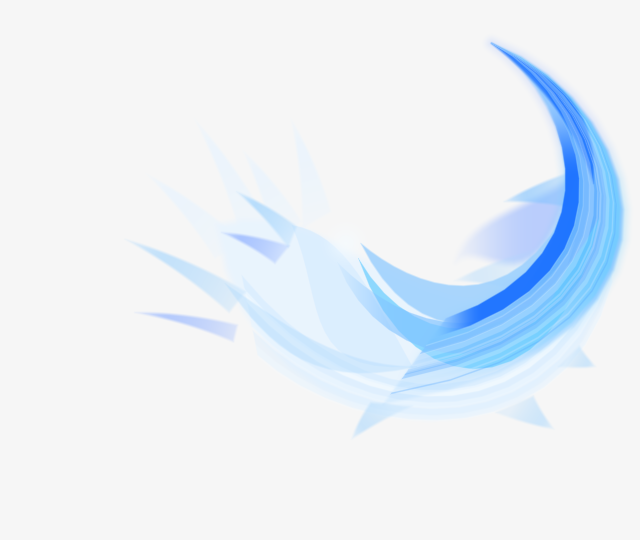
Give the GLSL for this background, as a Shadertoy shader.

```glsl
const vec2 SCENE = vec2(7.68, 6.48);  // canvas extent in scene units
const int STEPS = 15;  // segments per curve
const float STREAKS = 11.0;
const float VEILS = 6.0;
const float GLOW = 0.14;
const float BEND = -0.04;
const float SPIKE_BLUR = 0.025;

const vec3 PAPER = vec3(0.965);
const vec3 WHITE = vec3(0.96, 0.985, 1);
const vec3 MIST = vec3(0.91, 0.955, 0.995);
const vec3 ICE = vec3(0.83, 0.92, 1);
const vec3 SKY = vec3(0.68, 0.85, 0.99);
const vec3 AZURE = vec3(0.5, 0.76, 1);
const vec3 BLUE = vec3(0.31, 0.64, 1);
const vec3 DEEP = vec3(0.05, 0.4, 1);
const vec3 PERI = vec3(0.6, 0.72, 1);
const vec3 CYAN = vec3(0.4, 0.8, 1);

// Cubic curves: start, two controls, end
const mat4x2 INNER = mat4x2(5.9, 0.52, 6.9, 1.2, 7.45, 3.1, 5.35, 3.82);
const mat4x2 OUTER = mat4x2(5.9, 0.52, 7.75, 1.2, 8.7, 4.2, 4.6, 4.85);
const mat4x2 VEIL_TOP = mat4x2(2.9, 3.3, 4.2, 4.9, 6.2, 5.3, 7.3, 3.0);
const mat4x2 VEIL_LOW = mat4x2(3.1, 4.3, 4.2, 5.3, 6.8, 5.6, 7.35, 3.4);

float hash(float n) {
  n = fract(n * 0.1031);
  n *= n + 33.33;
  return fract(n * (n + n));
}

vec2 curvePoint(mat4x2 c, float t) {
  float s = 1.0 - t;
  return c * vec4(s * s * s, 3.0 * s * s * t, 3.0 * s * t * t, t * t * t);
}

// Signed distance to the area between two curves
float area(vec2 p, mat4x2 a, mat4x2 b) {
  float d = 1e3, side = 1.0;
  vec2 prev = b[0];
  for (int i = 0; i < 2 * STEPS + 2; i++) {
    vec2 q;
    if (i <= STEPS) q = curvePoint(a, float(i) / float(STEPS));
    else q = curvePoint(b, float(2 * STEPS + 1 - i) / float(STEPS));
    vec2 e = prev - q, w = p - q;
    vec2 r = w - e * clamp(dot(w, e) / max(dot(e, e), 1e-8), 0.0, 1.0);
    d = min(d, dot(r, r));
    bvec3 c = bvec3(p.y >= q.y, p.y < prev.y, e.x * w.y > e.y * w.x);
    if (all(c) || all(not(c))) side = -side;
    prev = q;
  }
  return side * sqrt(d);
}

mat4x2 blend(mat4x2 a, mat4x2 b, float w) { return a * (1.0 - w) + b * w; }

float ribbon(vec2 p, float w0, float w1) {
  return area(p, blend(INNER, OUTER, w0), blend(INNER, OUTER, w1));
}

// Lens between two end points, with a pair of controls per edge
float lens(vec2 p, vec4 ends, vec4 u, vec4 v) {
  return area(p, mat4x2(ends.xy, u, ends.zw), mat4x2(ends.xy, v, ends.zw));
}

void paint(inout vec3 col, float d, vec3 tint, float alpha, float blur) {
  blur = max(blur, 0.8 * SCENE.x / iResolution.x);
  col = mix(col, tint, alpha * smoothstep(blur, -blur, d));
}

// Bent spike that fades towards its base
void spike(inout vec3 col, vec2 p, vec2 tip, vec4 base, vec3 tint, float alpha) {
  vec2 axis = 0.5 * (base.xy + base.zw) - tip;
  vec2 push = BEND * vec2(-axis.y, axis.x);
  vec4 ends = vec4(tip, tip), shift = vec4(push, push);
  vec4 m = mix(ends, base, 0.33) + shift, n = mix(ends, base, 0.67) + shift;
  float d = area(p, mat4x2(tip, m.xy, n.xy, base.xy), mat4x2(tip, m.zw, n.zw, base.zw));
  float t = clamp(dot(p - tip, axis) / dot(axis, axis), 0.0, 1.0);
  paint(col, d, tint, alpha * smoothstep(-0.2, 0.35, t) * (1.0 - 0.6 * t * t), SPIKE_BLUR);
}

void mainImage(out vec4 fragColor, in vec2 fragCoord) {
  vec2 uv = fragCoord / iResolution.xy;
  vec2 p = vec2(uv.x, 1.0 - uv.y) * SCENE;  // y runs downwards
  vec3 col = PAPER;

  // Faint upper spikes
  for (float i = 0.0; i < 4.0; i++) {
    vec2 tip = vec2(1.75 + 0.58 * i, mod(i, 2.0) > 0.5 ? 1.42 : 2.08 - 0.14 * i);
    vec2 base = vec2(2.75 + 0.35 * i, 3.0 - 0.12 * i);
    spike(col, p, tip, vec4(base + vec2(0.17, -0.1), base - vec2(0.17, -0.1)), MIST, 0.8);
  }

  // Pale body and veils
  paint(col, lens(p, vec4(2.6, 2.7, 7.3, 3.2), vec4(4.2, 2.2, 5, 4.6), vec4(2.9, 5.5, 6.9, 5.9)), MIST, 0.9, 0.07);
  for (float i = 0.0; i < VEILS; i++) {
    float w = i / VEILS, w1 = w + 0.12 + 0.2 * hash(i + 3.0);
    float d = area(p, blend(VEIL_TOP, VEIL_LOW, w), blend(VEIL_TOP, VEIL_LOW, w1));
    paint(col, d, mod(i, 2.0) < 0.5 ? ICE : WHITE, 0.6 - 0.4 * w, 0.012);
  }
  paint(col, lens(p, vec4(3.5, 2.7, 4.95, 4.4), vec4(4.1, 2.8, 4.4, 3.4), vec4(3.9, 3.6, 3.6, 4.5)), ICE, 0.65, 0.01);
  paint(col, lens(p, vec4(2.7, 3.4, 5, 4.4), vec4(3.3, 3.8, 4, 4.4), vec4(3.2, 4.1, 3.7, 4.7)), SKY, 0.4, 0.015);
  paint(col, length(p - vec2(4.15, 2.92)) - 0.12, WHITE, 0.8, 0.2);

  // Left and lower spikes
  spike(col, p, vec2(2.84, 2.3), vec4(3.56, 2.72, 3.46, 2.97), SKY, 0.9);
  spike(col, p, vec2(2.66, 2.79), vec4(3.47, 2.95, 3.3, 3.16), PERI, 0.85);
  spike(col, p, vec2(1.5, 2.87), vec4(2.95, 3.5, 2.75, 3.75), SKY, 0.75);
  spike(col, p, vec2(1.62, 3.75), vec4(2.85, 3.9, 2.8, 4.1), PERI, 0.75);
  spike(col, p, vec2(4.22, 5.27), vec4(4.45, 4.83, 4.95, 4.87), SKY, 0.65);
  spike(col, p, vec2(6.65, 5.15), vec4(6.4, 4.75, 5.95, 4.95), SKY, 0.6);
  spike(col, p, vec2(7.15, 4.4), vec4(6.95, 4.15, 6.7, 4.4), SKY, 0.6);

  // Feathers inside the bend
  float d = lens(p, vec4(5.46, 3.15, 6.9, 2.1), vec4(5.6, 2.6, 6.4, 2.5), vec4(5.8, 2.8, 6.4, 3.9));
  paint(col, d, PERI, 0.65 * smoothstep(5.2, 6.4, p.x), 0.07);
  spike(col, p, vec2(6.05, 2.42), vec4(6.9, 2.05, 6.9, 2.5), AZURE, 0.65);
  spike(col, p, vec2(5.45, 3.37), vec4(6.4, 3, 6.3, 3.5), SKY, 0.45);

  // Main swoosh with its glow
  float fade = 1.0 - smoothstep(2.9, 4.8, p.y);
  d = ribbon(p, 0.0, 1.0);
  paint(col, d, mix(PERI, CYAN, smoothstep(1.4, 2.4, p.y)), 0.55 * fade, GLOW);
  paint(col, d, AZURE, 0.15 + 0.6 * fade, 0.03);
  paint(col, ribbon(p, 0.25, 0.6), BLUE, 0.6 * fade, 0.01);
  paint(col, ribbon(p, 0.7, 0.95), CYAN, 0.6 * fade, 0.02);

  // Crossing fans
  paint(col, lens(p, vec4(4.3, 3.1, 7.2, 2.6), vec4(5, 4.3, 6.3, 4.3), vec4(4.9, 4.9, 6.7, 5)), CYAN, 0.7, 0.01);
  d = lens(p, vec4(4.05, 3.15, 6.9, 2.9), vec4(4.8, 3.9, 6, 4.4), vec4(4.5, 4.4, 6.4, 4.9));
  paint(col, d, AZURE, 0.65 * smoothstep(3.8, 4.9, p.x), 0.01);
  d = lens(p, vec4(4.33, 2.92, 6.75, 2.6), vec4(4.9, 3.4, 6, 3.9), vec4(4.9, 4.1, 6.1, 4.4));
  paint(col, d, mix(SKY, AZURE, 0.4), 0.85, 0.015);

  // Dark bands
  float reach = smoothstep(1.2, 2.1, p.y) * smoothstep(5.2, 5.8, p.x);
  paint(col, ribbon(p, 0.0, 0.24), DEEP, 0.85 * reach, 0.012);
  d = lens(p, vec4(5.9, 0.52, 7.12, 2.2), vec4(6.6, 0.9, 7.2, 1.25), vec4(6.5, 1, 6.9, 1.5));
  paint(col, d, DEEP, 0.7, 0.025);

  // Fine streaks along the swoosh
  for (float i = 0.0; i < STREAKS; i++) {
    float w = 0.2 + 0.78 * hash(i + 11.0);
    d = ribbon(p, w, w + 0.02 + 0.1 * hash(i + 37.0));
    paint(col, d, hash(i + 71.0) < 0.65 ? ICE : BLUE, 0.32, 0.008);
  }
  fragColor = vec4(col, 1);
}
```
